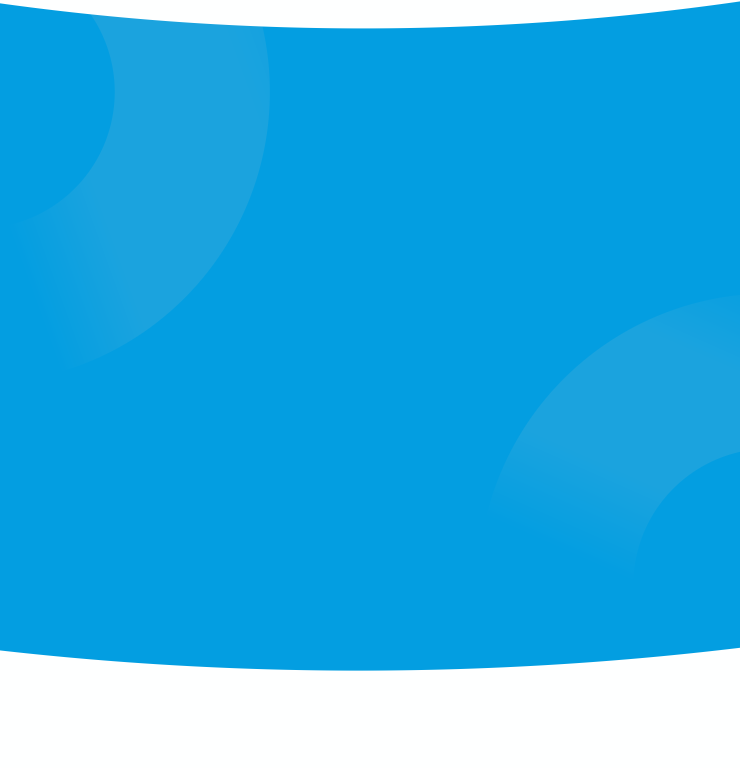
Reproduce this background procedurally as a WebGL 2 fragment shader.

```glsl
#version 300 es
precision highp float;
// A flat blue panel between two shallow, downward-bowed white borders,
// carrying two pale rings that fade out along a linear gradient.
// Borders are very large circles; lengths are in units of canvas height.

uniform vec2 u_resolution;
out vec4 fragColor;

const vec3 WHITE = vec3(0.995, 1.0, 1.0);
const vec3 BLUE  = vec3(0.012, 0.62, 0.882);
const vec3 PALE  = vec3(0.105, 0.64, 0.872);

// Lowest point and radius of each border arc
const vec2  TOP_LOW       = vec2(0.473, 0.963);
const float TOP_RADIUS    = 3.44;
const vec2  BOTTOM_LOW    = vec2(0.467, 0.1268);
const float BOTTOM_RADIUS = 4.16;

// Both rings share one size
const float RING_INNER = 0.178;
const float RING_OUTER = 0.380;

// Fade stops along each axis: start, full, start of falloff, end
const vec2 LEFT_CENTER  = vec2(-0.0286, 0.8804);
const vec2 LEFT_AXIS    = vec2(0.940, 0.340);
const vec4 LEFT_FADE    = vec4(-0.023, 0.100, 0.330, 0.550);
const vec2 RIGHT_CENTER = vec2(1.0026, 0.238);
const vec2 RIGHT_AXIS   = vec2(0.406, 0.914);
const vec4 RIGHT_FADE   = vec4(-0.068, 0.057, 0.237, 0.367);

// Antialiased coverage of a signed distance, negative inside
float coverage(float dist) {
    return clamp(0.5 - dist * u_resolution.y, 0.0, 1.0);
}

// Signed distance to a circle given by its lowest point
float bowl(vec2 p, vec2 low, float radius) {
    return length(p - low - vec2(0.0, radius)) - radius;
}

float ramp(float from, float to, float x) {
    return clamp((x - from) / (to - from), 0.0, 1.0);
}

// Ring opacity: annulus coverage times the fade along its axis
float fadedRing(vec2 p, vec2 center, vec2 axis, vec4 fade) {
    vec2 q = p - center;
    float r = length(q);
    float along = dot(q, axis);
    float annulus = coverage(max(r - RING_OUTER, RING_INNER - r));
    float fadeIn = ramp(fade.x, fade.y, along);
    float fadeOut = 1.0 - ramp(fade.z, fade.w, along);
    return annulus * fadeIn * fadeOut;
}

void main() {
    vec2 p = gl_FragCoord.xy / u_resolution.y;

    // Pale rings over the blue field
    float rings = fadedRing(p, LEFT_CENTER, LEFT_AXIS, LEFT_FADE)
                + fadedRing(p, RIGHT_CENTER, RIGHT_AXIS, RIGHT_FADE);
    vec3 color = mix(BLUE, PALE, min(rings, 1.0));

    // Panel: inside the bottom arc and outside the top arc
    float panel = max(bowl(p, BOTTOM_LOW, BOTTOM_RADIUS),
                      -bowl(p, TOP_LOW, TOP_RADIUS));
    fragColor = vec4(mix(WHITE, color, coverage(panel)), 1.0);
}
```
